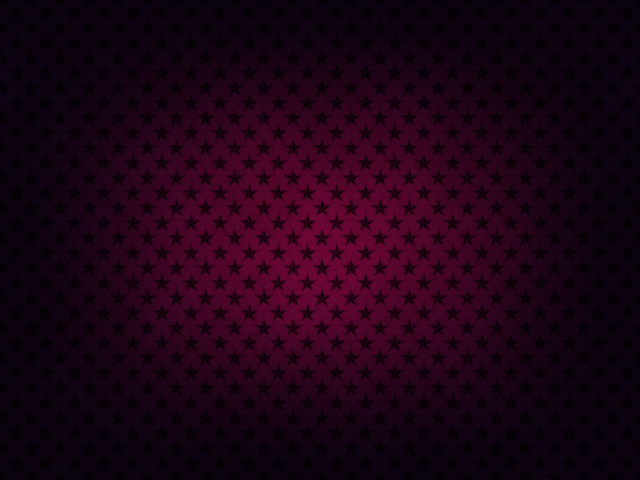
A Shadertoy shader for this pattern:

```glsl
// Staggered faceted stars on dark plum cloth with a soft magenta glow in the centre

const float PI = 3.14159265;

float hash(vec2 p) {
    return fract(sin(dot(p, vec2(127.1, 311.7))) * 43758.5453);
}

// Value noise that wraps after a whole number of cells
float wrapNoise(vec2 uv, vec2 period) {
    vec2 p = uv * period;
    vec2 i = floor(p), f = fract(p);
    f = f * f * (3.0 - 2.0 * f);
    vec2 a = mod(i, period), b = mod(i + 1.0, period);
    return mix(mix(hash(a), hash(vec2(b.x, a.y)), f.x),
               mix(hash(vec2(a.x, b.y)), hash(b), f.x), f.y);
}

// Distance to the edge of a five-pointed star with its tip up
float starDistance(vec2 p, float radius) {
    float sector = 2.0 * PI / 5.0;
    float angle = abs(mod(atan(p.x, p.y) + 0.5 * sector, sector) - 0.5 * sector);
    vec2 q = length(p) * vec2(sin(angle), cos(angle));
    vec2 tip = vec2(0.0, radius);
    vec2 notch = 0.42 * radius * vec2(sin(PI / 5.0), cos(PI / 5.0));
    return dot(q - tip, normalize(vec2(tip.y - notch.y, notch.x)));
}

void mainImage(out vec4 fragColor, in vec2 fragCoord) {
    vec2 uv = fragCoord / iResolution.xy;
    vec2 repeats = vec2(22.0, 16.0);
    vec2 cell = vec2(iResolution.x / iResolution.y, 1.0) / repeats;
    float soft = 0.75 / iResolution.y;

    // Cloth with a wrapping glow and faint clouds
    vec2 swell = sin(PI * uv) * sin(PI * uv);
    float clouds = 0.6 * wrapNoise(uv, vec2(8.0, 6.0)) + 0.4 * wrapNoise(uv, vec2(20.0, 15.0));
    float glow = swell.x * swell.y * (0.86 + 0.28 * clouds);
    vec3 color = mix(vec3(0.048, 0.009, 0.064), vec3(0.41, 0.024, 0.2), glow);
    color += vec3(0.012, 0.004, 0.02) * (clouds - 0.5);

    // Nearest star of the two staggered lattices
    vec2 local = vec2(1.0);
    for (int i = 0; i < 2; i++) {
        vec2 p = (fract(uv * repeats - vec2(0.57, 0.556) + 0.5 * float(i) + 0.5) - 0.5) * cell;
        if (dot(p, p) < dot(local, local)) local = p;
    }

    // Soft shadow, then alternating light and dark facets
    float d = starDistance(local, 0.0172);
    color *= 1.0 - 0.22 * exp(-max(d, 0.0) / 0.0022);
    float ridge = length(local) * sin(5.0 * atan(local.x, local.y)) / 5.0;
    float facet = mix(0.72, 0.2, smoothstep(-soft, soft, ridge));
    float rim = smoothstep(-0.0016, 0.0, d);
    facet *= 1.0 - 0.35 * rim;
    color *= mix(1.0, facet, 1.0 - smoothstep(-soft, soft, d));

    // Fine woven grain
    color *= 0.92 + 0.16 * wrapNoise(uv, vec2(256.0, 192.0));

    fragColor = vec4(color, 1.0);
}
```
